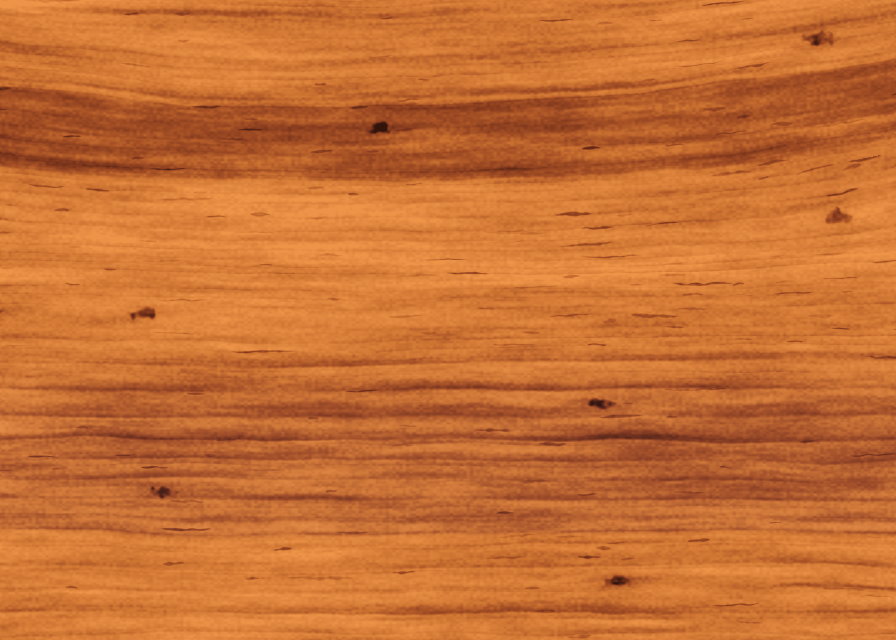
A Shadertoy shader for this texture:

```glsl
// Varnished pine board: horizontal growth rings, brown bands, short flecks and small knots.

#define RING_DENSITY 19.0
#define RING_CONTRAST 0.72
#define FINE_RING_CONTRAST 0.34
#define FIBRE_CONTRAST 0.36
#define BLOTCH_CONTRAST 0.62
#define SPECKLE 0.24
#define FLECK_SHARE 0.20
#define KNOT_COUNT 7
#define BASE_TONE 0.13

const vec3 HONEY = vec3(0.895, 0.545, 0.260);
const vec3 AMBER = vec3(0.810, 0.458, 0.198);
const vec3 RUSSET = vec3(0.655, 0.318, 0.147);
const vec3 UMBER = vec3(0.500, 0.215, 0.110);
const vec3 BARK = vec3(0.200, 0.080, 0.050);

float hash(vec2 p) {
    vec3 q = fract(vec3(p.xyx) * 0.1031);
    q += dot(q, q.yzx + 33.33);
    return fract((q.x + q.y) * q.z);
}

float noise(vec2 p) {
    vec2 i = floor(p), f = fract(p);
    f = f * f * (3.0 - 2.0 * f);
    float low = mix(hash(i), hash(i + vec2(1, 0)), f.x);
    float high = mix(hash(i + vec2(0, 1)), hash(i + vec2(1, 1)), f.x);
    return mix(low, high, f.y);
}

float fbm(vec2 p) {
    float sum = 0.0, amp = 0.53;
    for (int i = 0; i < 4; i++) {
        sum += amp * noise(p);
        p = p * 2.03 + 17.3;
        amp *= 0.5;
    }
    return sum;
}

// Depth from the top edge, bent so that it follows the grain
float grainDepth(vec2 p) {
    float arch = p.x * (0.104 - 0.097 * p.x);
    float bent = p.y - arch * (1.0 - smoothstep(0.22, 0.5, p.y));
    bent += 0.016 * (noise(vec2(p.x * 2.6, p.y * 7.0)) - 0.5);
    bent += 0.008 * (noise(vec2(p.x * 7.0, p.y * 22.0 + 5.0)) - 0.5);
    return bent + 0.003 * (noise(vec2(p.x * 24.0, p.y * 50.0)) - 0.5);
}

// Rings darken with depth and end in a crisp edge; wear breaks them along the grain
float rings(float x, float s, float phase, float seed) {
    float id = floor(phase), f = phase - id;
    float late = pow(f, mix(1.8, 6.0, hash(vec2(id, 7.0 + seed))));
    late *= 1.0 - smoothstep(0.84, 1.0, f);
    float vary = 0.35 + 0.7 * hash(vec2(id, 21.0 + seed));
    return late * vary * (0.4 + 1.2 * noise(vec2(x * 4.5, id * 3.7 + seed)));
}

float darkEdge(float s, float at, float width) {
    return exp(-abs(s - at) / width);
}

// Ragged dashes, at most one in each cell of a staggered grid
float flecks(vec2 p, vec2 cell, float share) {
    vec2 g = p / cell;
    g.x += hash(vec2(floor(g.y), 4.0)) * 9.0;
    vec2 id = floor(g);
    float size = hash(id + 31.0);
    vec2 d = (fract(g) - vec2(0.5, 0.35 + 0.3 * hash(id + 11.0))) * cell;
    d.y += d.x * 0.07 * (hash(id + 57.0) - 0.3) + 0.003 * (noise(p * vec2(70.0, 9.0)) - 0.5);
    float reach = cell.x * mix(0.12, 0.46, size * size);
    float taper = 1.0 - pow(d.x / reach, 2.0);
    float thick = mix(0.0004, 0.0024, hash(id + 73.0)) * max(taper, 0.0);
    thick *= 0.4 + 1.2 * noise(p * vec2(110.0, 40.0));
    float ink = 1.0 - smoothstep(thick - 0.0012, thick + 0.0016, abs(d.y));
    return ink * smoothstep(0.0, 0.5, taper) * step(hash(id), share) * mix(0.35, 1.0, hash(id + 91.0));
}

// Small ragged knots with a faint halo
float knots(vec2 p) {
    float ink = 0.0;
    for (int i = 0; i < KNOT_COUNT; i++) {
        float k = float(i);
        vec2 centre = fract(vec2(0.16, 0.49) + k * vec2(0.7549, 0.5698)) * vec2(1.4, 1.0);
        vec2 radius = vec2(0.014 + 0.009 * hash(vec2(k, 2.0)), 0.008 + 0.006 * hash(vec2(k, 5.0)));
        float r = length((p - centre) / radius) + 0.9 * (noise(p * 130.0) - 0.5);
        ink += (1.0 - smoothstep(0.35, 1.15, r)) * (0.6 + 0.6 * noise(p * 160.0 + 8.0));
        ink += 0.2 * exp(-0.3 * r * r);
    }
    return ink;
}

vec3 woodColour(float tone) {
    vec3 c = mix(HONEY, AMBER, clamp(tone / 0.35, -0.4, 1.0));
    c = mix(c, RUSSET, clamp((tone - 0.35) / 0.35, 0.0, 1.0));
    c = mix(c, UMBER, clamp((tone - 0.7) / 0.35, 0.0, 1.0));
    return mix(c, BARK, clamp((tone - 1.05) / 0.6, 0.0, 1.0));
}

void mainImage(out vec4 fragColor, in vec2 fragCoord) {
    vec2 p = fragCoord / iResolution.y;
    p.y = 1.0 - p.y;
    float s = grainDepth(p);

    // Broad bands
    float upper = smoothstep(0.135, 0.147, s) * (1.0 - smoothstep(0.235, 0.30, s));
    float lower = smoothstep(0.51, 0.68, s) * (1.0 - smoothstep(0.832, 0.842, s));
    float pale = smoothstep(0.25, 0.30, s) * (1.0 - smoothstep(0.48, 0.60, s));
    float tone = BASE_TONE + 0.40 * upper + 0.28 * lower;
    tone += BLOTCH_CONTRAST * (fbm(vec2(p.x * 2.6, s * 12.0)) - 0.5);
    tone += 0.5 * upper * (fbm(p * vec2(7.0, 16.0) + 4.0) - 0.5);

    // Coarse and fine rings, and the strong band edges
    float phase = s * (RING_DENSITY + 7.0 * s) + noise(vec2(s * 9.0, 3.0)) + 0.1;
    float coarse = rings(p.x, s, phase, 0.0);
    float fine = rings(p.x, s, s * 62.0 + 1.5 * noise(vec2(s * 23.0, 9.0)), 40.0);
    tone += RING_CONTRAST * coarse * (1.0 - 0.8 * pale) * (1.0 - 0.75 * upper);
    tone += FINE_RING_CONTRAST * fine * (0.6 + 0.4 * pale);
    float wear = 0.4 + 0.8 * noise(vec2(p.x * 5.0, s * 30.0));
    tone += wear * (0.45 * darkEdge(s, 0.14, 0.004) + 0.50 * darkEdge(s, 0.25, 0.008));
    tone += wear * 0.40 * darkEdge(s, 0.834, 0.004);

    // Fibres and surface speckle
    tone += FIBRE_CONTRAST * (noise(vec2(p.x * 6.0, s * 80.0)) - 0.5);
    tone += 0.7 * FIBRE_CONTRAST * (noise(vec2(p.x * 20.0, s * 180.0)) - 0.5);
    tone += SPECKLE * (noise(p * vec2(190.0, 260.0)) - 0.5);

    // Flecks and knots
    vec2 q = vec2(p.x, s);
    tone += 0.75 * flecks(q, vec2(0.13, 0.024), FLECK_SHARE * (0.5 + 0.5 * pale));
    tone += 0.55 * flecks(q + 3.1, vec2(0.08, 0.019), FLECK_SHARE * (0.4 + 0.6 * pale));
    tone += knots(p);

    vec3 colour = woodColour(tone) + lower * vec3(0.0, 0.008, 0.025);
    fragColor = vec4(colour, 1.0);
}
```
